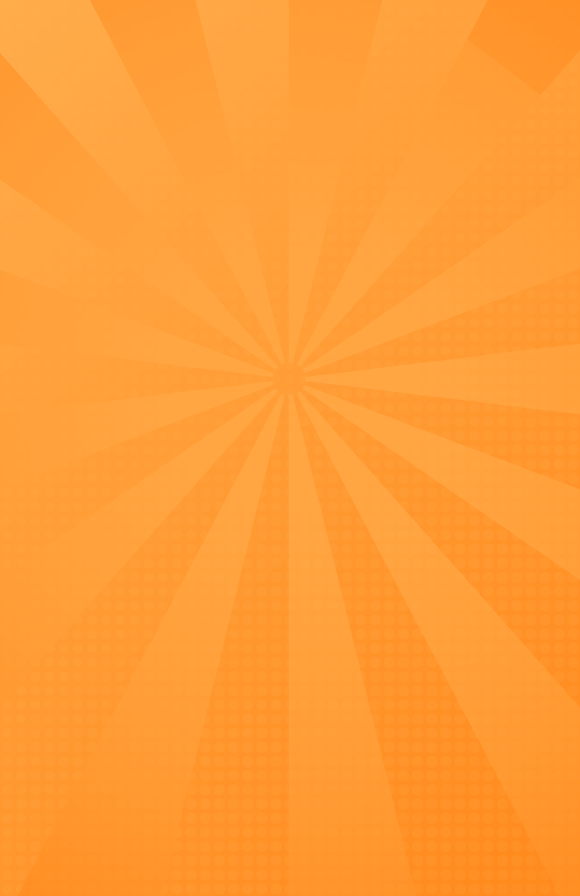
Write a Shadertoy shader that draws this background.

```glsl
// Orange sunburst with alternating gradient rays and a soft halftone dot grid.

const float PI = 3.14159265;

// Map a brightness level to an orange tone.
vec3 orange(float level) {
    return vec3(1.0, level, 0.22 + (level - 0.62) * 1.33);
}

// Coverage of the rays: 13 wedges that start outside a small hub.
float rayMask(vec2 d, float pixel) {
    float r = length(d);
    float wedge = sin(13.0 * atan(d.x, d.y)) * r / 13.0;
    float hub = smoothstep(-pixel, pixel, r - 0.0182);
    return hub * smoothstep(-0.7 * pixel, 0.7 * pixel, wedge);
}

// Round dots on a square grid.
float dotGrid(vec2 p, float spacing, float radius, float pixel) {
    vec2 cell = (fract(p / spacing) - 0.5) * spacing;
    return 1.0 - smoothstep(-pixel, pixel, length(cell) - radius * spacing);
}

void mainImage(out vec4 fragColor, in vec2 fragCoord) {
    vec2 uv = fragCoord / iResolution.xy;
    vec2 p = fragCoord / iResolution.y;
    float aspect = iResolution.x / iResolution.y;
    float pixel = 1.0 / iResolution.y;
    vec2 d = p - vec2(0.498 * aspect, 0.577);

    // Diagonal ground, pale at the upper left and deep at the lower right.
    float ground = 0.675 - 0.05 * uv.x - 0.09 * (1.0 - uv.y);

    // Rays glow at the hub and darken outward.
    float ray = 0.65 - 0.22 * dot(d, d);

    // Deeper corner patch at the upper right, cut by a slanted edge.
    float slant = dot(p - vec2(aspect, 1.0), vec2(0.607, 0.795)) + 0.111;
    ray -= 0.022 * smoothstep(-pixel, pixel, slant);

    float rays = rayMask(d, pixel);
    float level = mix(ground, ray, rays);

    // Halftone dots grow stronger toward the lower right.
    float fade = smoothstep(0.2, 1.3, 0.6 * uv.x + 1.0 - uv.y);
    float dots = dotGrid(p, 0.0158, 0.28 + 0.12 * fade, pixel);
    level += dots * (0.003 + 0.017 * fade) * mix(1.0, 0.35, rays);

    fragColor = vec4(orange(level), 1.0);
}
```
